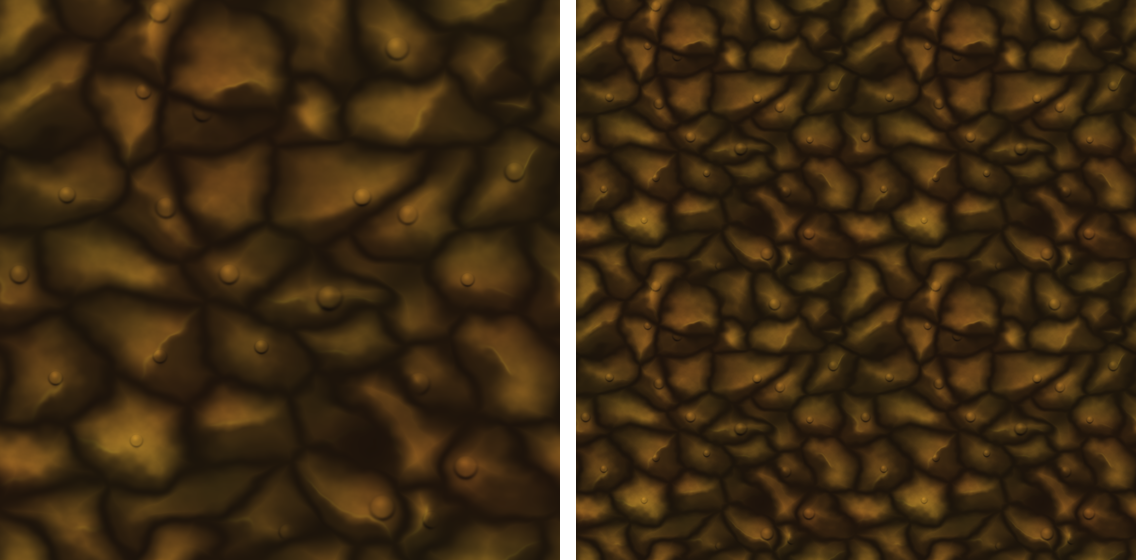
Left: one tile. Right: repeated 2 by 2.
Write a Shadertoy shader that draws this texture.

```glsl
// Tiling hide of soft amber-brown lumps with dark gaps, lit creases and small warts.

const vec2 GRID = vec2(6.0, 7.0);   // lumps across and up the tile

struct Lump { float gap; vec2 local; vec2 cell; };

vec2 hash2(vec2 p, float seed) {
    vec3 q = fract(vec3(p.xyx + seed * 17.3) * vec3(0.1031, 0.1030, 0.0973));
    q += dot(q, q.yzx + 33.33);
    return fract((q.xx + q.yz) * q.zy);
}

// Value noise that wraps after a whole number of lattice steps.
float noise(vec2 p, vec2 period, float seed) {
    vec2 i = floor(p), f = fract(p);
    f = f * f * f * (f * (f * 6.0 - 15.0) + 10.0);
    vec2 a = mod(i, period), b = mod(i + 1.0, period);
    return mix(mix(hash2(a, seed).x, hash2(vec2(b.x, a.y), seed).x, f.x),
               mix(hash2(vec2(a.x, b.y), seed).x, hash2(b, seed).x, f.x), f.y);
}

float fbm(vec2 p, float freq, float seed) {
    float sum = 0.0, amp = 0.5;
    for (int i = 0; i < 4; i++) {
        sum += amp * noise(p * freq, GRID * freq, seed + float(i));
        freq *= 2.0;
        amp *= 0.45;
    }
    return sum / 0.872;
}

vec2 bend(vec2 p) { return 0.75 * (vec2(fbm(p, 1.0, 11.0), fbm(p, 1.0, 23.0)) - 0.5); }

// Inverse of p + bend(p), by iteration.
vec2 unbend(vec2 q) {
    vec2 p = q;
    for (int i = 0; i < 4; i++) p = mix(p, q - bend(p), 0.8);
    return p;
}

float segmentDistance(vec2 p, vec2 halfAxis) {
    float t = clamp(dot(p, halfAxis) / dot(halfAxis, halfAxis), -1.0, 1.0);
    return length(p - halfAxis * t);
}

// Cellular pattern around random segments of random weight: long, bent, uneven lumps.
Lump findLump(vec2 p) {
    vec2 base = floor(p);
    float nearest = 9.0, second = 9.0;
    Lump lump = Lump(0.0, vec2(0.0), vec2(0.0));
    for (int y = -2; y <= 2; y++)
    for (int x = -2; x <= 2; x++) {
        vec2 id = base + vec2(x, y);
        vec2 cell = mod(id, GRID);
        vec2 local = p - id - 0.5 - 0.7 * (hash2(cell, 1.0) - 0.5);
        vec2 shape = hash2(cell, 2.0);
        float angle = 6.2832 * shape.x;
        float d = segmentDistance(local, mix(0.05, 0.48, shape.y) * vec2(cos(angle), sin(angle)));
        d -= 0.2 * hash2(cell, 7.0).x;
        if (d < nearest) {
            second = nearest;
            nearest = d;
            lump.local = local;
            lump.cell = cell;
        } else {
            second = min(second, d);
        }
    }
    lump.gap = 0.5 * (second - nearest);
    return lump;
}

float dome(float gap) { return smoothstep(0.0, 0.34, gap); }

// Light on a lump: bright above a tilted crease, dim below it.
// x is the broad light, y the thin bright line on the crease.
vec2 creaseLight(vec2 local, vec2 cell, float wobble, float softness) {
    vec2 r = hash2(cell, 3.0);
    float tilt = 2.4 * (r.x - 0.5);
    vec2 up = vec2(sin(tilt), cos(tilt));
    float c = dot(local, up) + 0.13 + 0.2 * (r.y - 0.5) + wobble;
    float width = mix(0.05, 0.38, softness);
    float face = smoothstep(-width, 0.5 * width, c) * exp(-1.5 * max(c, 0.0));
    float line = exp(-pow((c - 0.01) / 0.025, 2.0)) * (1.0 - smoothstep(0.25, 0.5, softness));
    return vec2(mix(0.22, 1.0, face), line);
}

// Small round bump: lit top, dark rim, shadow beneath.
float wartLight(vec2 p, float radius) {
    vec2 n = p / radius;
    float d = length(n);
    float body = 1.0 - smoothstep(0.75, 1.0, d);
    float rim = exp(-pow((d - 0.97) / 0.18, 2.0));
    float glint = exp(-5.0 * dot(n - vec2(-0.15, 0.35), n - vec2(-0.15, 0.35)));
    float shadow = exp(-2.5 * dot(n + vec2(0.0, 0.9), n + vec2(0.0, 0.9))) * (1.0 - body);
    return body * (0.12 * n.y + 0.3 * glint) - rim * (0.14 - 0.2 * n.y) - 0.15 * shadow;
}

vec3 amber(float v, float greenness) {
    return vec3(v * (1.0 - 0.04 * greenness), 0.68 * v * (1.0 + 0.06 * greenness), 0.02 + 0.19 * v);
}

void mainImage(out vec4 fragColor, in vec2 fragCoord) {
    vec2 p = fragCoord / iResolution.xy * GRID;
    vec2 q = p + bend(p);

    // Lump form and its light from above
    Lump lump = findLump(q);
    float height = dome(lump.gap);
    float slope = height - dome(findLump(q + vec2(0.03, 0.14)).gap);
    float mottling = fbm(p, 2.0, 31.0);
    float softness = noise(p * 2.0, GRID * 2.0, 41.0);
    vec2 crease = creaseLight(lump.local, lump.cell, 0.25 * (mottling - 0.5), softness);
    vec2 tone = hash2(lump.cell, 4.0);
    float hotspot = exp(-4.0 * dot(lump.local, lump.local));
    float glow = 0.46 * crease.x * mix(0.55, 1.1, tone.x) * mix(0.5, 1.3, mottling);
    glow *= mix(0.6, 1.1, hotspot);
    glow += 0.07 * crease.y + 0.04 * slope;

    // Faint grain
    glow *= 1.0 + 0.16 * (fbm(p, 10.0, 61.0) - 0.5);

    // Round warts on about half of the lumps
    vec2 spot = 0.26 * (hash2(lump.cell, 5.0) - 0.5);
    vec2 wartOffset = (p - unbend(q - lump.local + spot)) * vec2(1.0, GRID.x / GRID.y);
    float radius = mix(0.06, 0.14, hash2(lump.cell, 6.0).x);
    float wart = 0.5 * step(0.48, tone.y) * wartLight(wartOffset, radius) * (0.3 + 0.7 * crease.x);

    // Dim flanks, darker in the gaps
    float flank = mix(0.118, 0.162, smoothstep(0.0, 0.12, lump.gap));
    flank += 0.03 * (mottling - 0.5);
    float value = flank + height * glow + smoothstep(0.04, 0.2, lump.gap) * wart;
    float greenness = 2.5 * (fbm(p, 1.0, 71.0) - 0.5) + 0.6 * crease.y;
    fragColor = vec4(amber(max(value, 0.07), greenness), 1.0);
}
```
